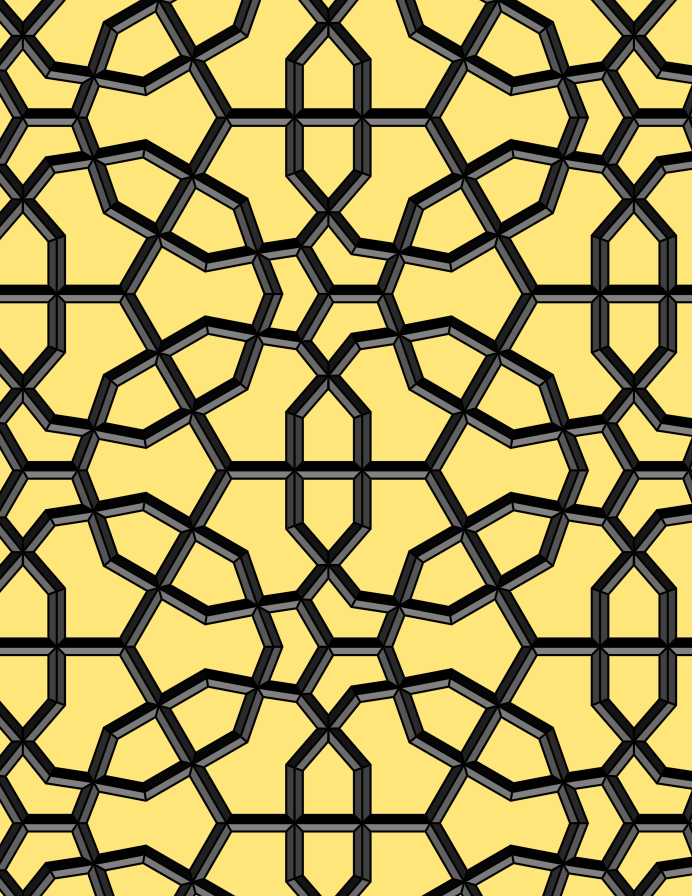
Write a Shadertoy shader that draws this pattern.

```glsl
// Interlaced hexagonal lattice of bevelled dark bars on a yellow ground.
// Each hexagon is folded into a 30 degree wedge, where every bar is a plain line;
// the two nearest bar faces give the shading, the ridges and the mitre creases.

const float PERIOD = 0.39375;              // hexagon spacing, in canvas heights
const vec2 CENTER = vec2(0.3665, 0.6719);  // centre of one hexagon
const float HALF_BAR = 0.0235;             // the lengths below are in periods
const float HALF_STROKE = 0.0030;
const float LENS_HALF_WIDTH = 0.096;
const float LENS_CORNER = 0.343;
const float LENS_TIP = 0.232;
const float STAR_NOTCH = 0.1556;
const float FAR = 1e3;
const float SIN30 = 0.5;
const float COS30 = 0.8660254;
const float SECTOR = 1.0471976;            // sixty degrees

const vec3 GROUND = vec3(1.0, 0.90, 0.48);
const vec3 INK = vec3(0.0, 0.004, 0.0);

// One side of a bar: ridge distance, its gradient, distance to its own bend
struct Face {
    float dist;
    vec2 normal;
    float bend;
};

Face makeFace(float signedDist, vec2 normal, float bend) {
    float side = signedDist < 0.0 ? -1.0 : 1.0;
    return Face(abs(signedDist), side * normal, bend);
}

// Keep the two nearest faces
void addFace(Face f, inout Face first, inout Face second) {
    if (f.dist < first.dist) {
        second = first;
        first = f;
    } else if (f.dist < second.dist) {
        second = f;
    }
}

// Distance to the bisector of two planes
float bisector(float d1, float d2, vec2 n1, vec2 n2) {
    return abs(d1 - d2) / max(length(n1 - n2), 1e-4);
}

// Offset from the nearest hexagon centre
vec2 hexCell(vec2 p) {
    vec2 size = vec2(2.0 * COS30, 1.0);
    vec2 a = mod(p + 0.5 * size, size) - 0.5 * size;
    vec2 b = mod(p, size) - 0.5 * size;
    return dot(a, a) < dot(b, b) ? a : b;
}

// Lens outline: a slanted side meeting a straight side at a mitred corner
Face lensFace(vec2 q) {
    vec2 tip = vec2(LENS_TIP, 0.0);
    vec2 along = normalize(vec2(LENS_CORNER, LENS_HALF_WIDTH) - tip);
    vec2 slantNormal = vec2(-along.y, along.x);
    vec2 sideNormal = vec2(0.0, 1.0);
    float slant = dot(q - tip, slantNormal);
    float side = q.y - LENS_HALF_WIDTH;
    float bend = min(q.y, bisector(slant, side, slantNormal, sideNormal));
    return makeFace(max(slant, side), slant > side ? slantNormal : sideNormal, bend);
}

void mainImage(out vec4 fragColor, in vec2 fragCoord) {
    vec2 p = hexCell((fragCoord / iResolution.y
                      - CENTER * vec2(1.0, 1.0)) / PERIOD);
    float pixel = 1.0 / (iResolution.y * PERIOD);

    // Fold to a wedge: q.x runs to the edge midpoint, q.y away from that axis
    float sector = floor(atan(p.y, p.x) / SECTOR + 0.5);
    float c = cos(sector * SECTOR), s = sin(sector * SECTOR);
    vec2 w = vec2(c * p.x + s * p.y, c * p.y - s * p.x);
    float flip = w.y < 0.0 ? -1.0 : 1.0;
    w.y = abs(w.y);
    vec2 q = vec2(COS30 * w.x + SIN30 * w.y, SIN30 * w.x - COS30 * w.y);

    // Star side from lens tip to notch
    vec2 tip = vec2(LENS_TIP, 0.0);
    vec2 along = normalize(tip - STAR_NOTCH * vec2(COS30, SIN30));
    vec2 starNormal = vec2(-along.y, along.x);
    float star = dot(q - tip, starNormal);

    // Three arms reach every second notch
    float armSide = mod(sector, 2.0) < 0.5 ? -1.0 : 1.0;
    vec2 armNormal = vec2(SIN30, COS30 * armSide);
    float arm = star < 0.0 ? dot(q, armNormal) : FAR;

    Face first = Face(FAR, vec2(1.0, 0.0), FAR);
    Face second = first;
    addFace(makeFace(0.5 - q.x, vec2(-1.0, 0.0), FAR), first, second);
    addFace(lensFace(q), first, second);
    addFace(makeFace(star, starNormal, q.y), first, second);
    addFace(makeFace(arm, armNormal, FAR), first, second);

    // Unfold the normal; faces turned downward are lighter
    vec2 n = first.normal;
    vec2 wedgeNormal = vec2(COS30 * n.x + SIN30 * n.y, SIN30 * n.x - COS30 * n.y);
    float slope = s * wedgeNormal.x + c * flip * wedgeNormal.y;
    vec3 bevel = vec3(max(0.25 - 0.26 * slope, 0.0));

    // Outline everywhere; ridge and creases only on the bar
    bool onBar = first.dist < HALF_BAR;
    float line = abs(first.dist - HALF_BAR);
    if (onBar) {
        float crease = bisector(first.dist, second.dist, first.normal, second.normal);
        line = min(min(line, first.dist), min(crease, min(first.bend, w.y)));
    }
    float ink = 1.0 - smoothstep(-0.7 * pixel, 0.7 * pixel, line - HALF_STROKE);
    fragColor = vec4(mix(onBar ? bevel : GROUND, INK, ink), 1.0);
}
```
